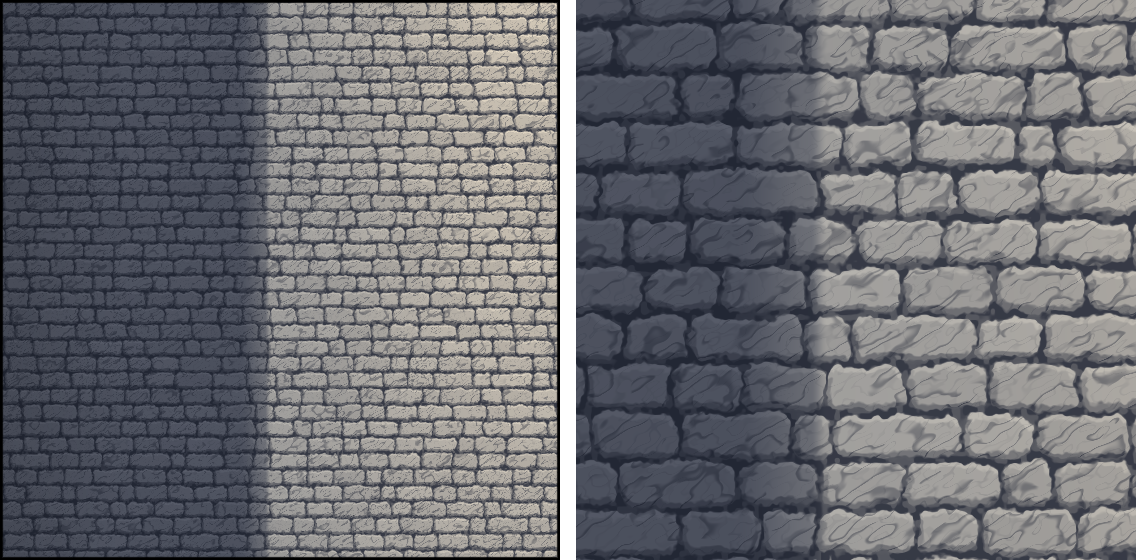
Left, the full canvas; right, a detail of the centre.
This texture is drawn by a Shadertoy shader. Its source:

```glsl
// Draws a wall of rough stone courses, shadowed on the left and warmly lit on the right, in a thin black frame.

const float ROW_HEIGHT = 0.02884;
const float ROW_START = 0.0182;
const float STONE_WIDTH = 0.0515;
const float JOINT = 0.0014;      // half of the mortar gap
const float FRAME = 0.0052;
const float SHADOW_EDGE = 0.477;

const vec3 MORTAR_DARK = vec3(0.118, 0.136, 0.186);
const vec3 STONE_DARK = vec3(0.335, 0.352, 0.402);
const vec3 MORTAR_LIT = vec3(0.185, 0.200, 0.250);
const vec3 STONE_COOL = vec3(0.715, 0.705, 0.685);
const vec3 STONE_WARM = vec3(0.930, 0.880, 0.795);

float hash(vec2 p) {
    vec3 q = fract(p.xyx * vec3(0.1031, 0.1030, 0.0973));
    q += dot(q, q.yzx + 33.33);
    return fract((q.x + q.y) * q.z);
}

float noise(vec2 p) {
    vec2 i = floor(p), f = fract(p);
    f = f * f * (3.0 - 2.0 * f);
    return mix(mix(hash(i), hash(i + vec2(1, 0)), f.x),
               mix(hash(i + vec2(0, 1)), hash(i + vec2(1, 1)), f.x), f.y);
}

vec2 roughen(vec2 p, float scale, float amount) {
    return amount * (vec2(noise(p * scale), noise(p * scale + 71.3)) - 0.5);
}

float roundedBox(vec2 p, vec2 halfSize, float radius) {
    vec2 q = abs(p) - halfSize + radius;
    return length(max(q, 0.0)) + min(max(q.x, q.y), 0.0) - radius;
}

// Left boundary of a stone, counted in stone widths
float jointAt(float index, float row) {
    return index + 0.6 * hash(vec2(index + 50.0, row + 9.0));
}

// Chipped ledge: crisp where the field crosses its middle, fading behind
float ledge(float field, float depth) {
    float t = field - 0.5;
    return smoothstep(-0.03, 0.03, t) * (1.0 - smoothstep(0.05, depth, t));
}

// Brightness from mortar (0) to highlighted stone (1)
float stoneTone(vec2 p, float pixel) {
    vec2 w = p + roughen(p, 75.0, 0.0040) + roughen(p, 210.0, 0.0026) + roughen(p, 430.0, 0.0016);

    // Find the course and the stone within it
    float v = (w.y - ROW_START) / ROW_HEIGHT;
    float row = floor(v);
    float u = w.x / STONE_WIDTH + hash(vec2(row + 3.0, 17.0));
    float index = floor(u);
    if (u < jointAt(index, row)) index -= 1.0;
    float left = jointAt(index, row), right = jointAt(index + 1.0, row);
    float seed = hash(vec2(index + 80.0, row + 40.0));

    // Outline of the stone
    vec2 local = vec2((u - 0.5 * (left + right)) * STONE_WIDTH,
                      (v - row - 0.5) * ROW_HEIGHT);
    vec2 halfSize = 0.5 * vec2((right - left) * STONE_WIDTH, ROW_HEIGHT) - JOINT;
    halfSize.y -= 0.0012 * seed;
    float radius = mix(0.005, 0.0085, hash(vec2(seed * 91.0, row + 5.0)));
    float d = roundedBox(local, halfSize, radius);

    // Bevel lit from above, in firm steps of tone
    vec2 lightStep = vec2(0.0003, 0.0009);
    float facing = (roundedBox(local + lightStep, halfSize, radius) - d) / length(lightStep);
    d += 0.0012 * (noise(p * 110.0 + 30.0) - 0.5);
    float rim = smoothstep(-0.0040, -0.0022, d);
    float tone = 0.81 + 0.08 * (seed - 0.5);
    tone += rim * (0.14 * smoothstep(0.3, 0.7, facing) - 0.34 * smoothstep(0.05, 0.5, -facing));

    // Diagonal ledges and cracks, denser in worn patches
    float wear = smoothstep(0.50, 0.85, noise(p * 9.0 + 4.0));
    vec2 bent = p + roughen(p, 160.0, 0.0030);
    vec2 grain = vec2(dot(bent, vec2(0.84, 0.54)), dot(bent, vec2(-0.54, 0.84)));
    float facet = noise(grain * vec2(55.0, 210.0) + seed * 37.0);
    float chips = noise(grain * vec2(130.0, 340.0) + seed * 53.0);
    float patches = smoothstep(0.30, 0.42, noise(p * 95.0 + seed * 19.0));
    tone -= 0.32 * ledge(facet, 0.20) * patches;
    tone -= (0.10 + 0.20 * wear) * ledge(chips, 0.18) * (1.0 - 0.5 * patches);

    // Gritty mortar and a ragged half-tone where it meets the stone
    float grit = noise(p * 270.0);
    float mortar = 0.05 + 0.22 * smoothstep(0.52, 0.75, grit);
    float edge = pixel;
    float body = 1.0 - smoothstep(-edge, edge, d);
    float fringe = 1.0 - smoothstep(-edge, edge, d - 0.0016 * grit);
    mortar = mix(mortar, 0.30, 0.7 * fringe);
    return mix(mortar, tone, body);
}

// Share of direct light: soft fade, then a crisp edge
float lightAmount(float x) {
    return 0.38 * smoothstep(SHADOW_EDGE - 0.050, SHADOW_EDGE, x)
         + 0.62 * smoothstep(SHADOW_EDGE - 0.004, SHADOW_EDGE + 0.006, x);
}

void mainImage(out vec4 fragColor, in vec2 fragCoord) {
    vec2 p = fragCoord / iResolution.xy;
    float pixel = 1.0 / min(iResolution.x, iResolution.y);
    float tone = stoneTone(p, pixel);

    // Cool shadow against warm light growing to the upper right
    float warmth = smoothstep(0.45, 0.95, p.x) * mix(0.50, 1.0, p.y);
    vec3 shadow = mix(MORTAR_DARK, STONE_DARK, tone) * mix(0.94, 1.03, smoothstep(0.0, 0.25, p.x));
    vec3 lit = mix(MORTAR_LIT, mix(STONE_COOL, STONE_WARM, warmth), tone);
    vec3 color = mix(shadow, lit, lightAmount(p.x));

    // Black frame
    vec2 inset = min(p, 1.0 - p);
    color *= smoothstep(FRAME - pixel, FRAME + pixel, min(inset.x, inset.y));
    fragColor = vec4(color, 1.0);
}
```
